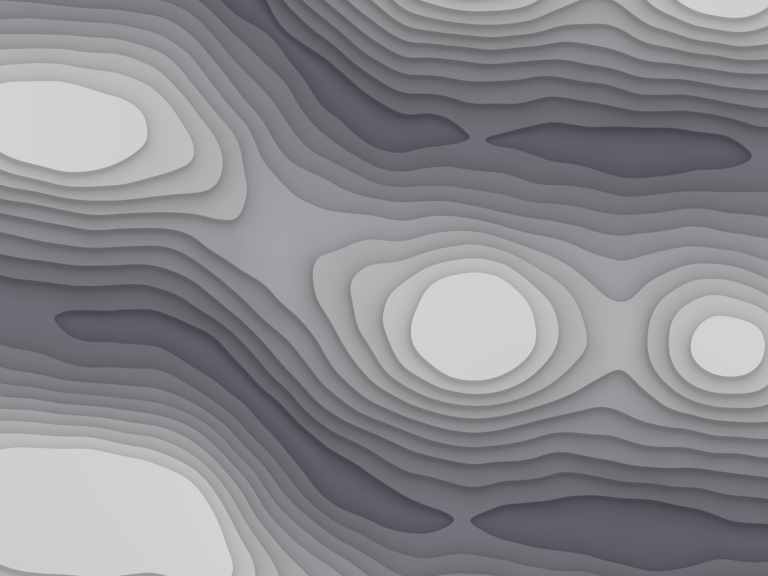
Reproduce this background procedurally as a Shadertoy shader.

```glsl
// Layered grey paper-cut relief: stepped contours with soft drop shadows.

const float TAU = 6.2831853;
const float LAYERS = 10.0;

vec2 hashGradient(vec2 cell) {
    float a = fract(sin(dot(cell, vec2(127.1, 311.7))) * 43758.5);
    return vec2(cos(TAU * a), sin(TAU * a));
}

float gradientNoise(vec2 p) {
    vec2 i = floor(p), f = fract(p);
    vec2 u = f * f * f * (f * (f * 6.0 - 15.0) + 10.0);
    vec2 e = vec2(0.0, 1.0);
    float bottom = mix(dot(hashGradient(i), f),
                       dot(hashGradient(i + e.yx), f - e.yx), u.x);
    float top = mix(dot(hashGradient(i + e), f - e),
                    dot(hashGradient(i + 1.0), f - 1.0), u.x);
    return mix(bottom, top, u.y);
}

// Terrain height, roughly 0 in the valleys to 1 on the summits
float terrain(vec2 p) {
    // Valleys descend to the right and repeat across the slope
    float valley = 0.46 - 0.08 * p.x - 0.3 * smoothstep(0.25, 0.72, p.x);
    float across = (p.y - valley) / 0.67;
    float ridge = 0.5 - 0.5 * cos(TAU * across);

    // Summits are spaced ever closer along each ridge
    float t = p.x - 0.15;
    float summit = 0.5 + 0.5 * cos(TAU * t * (1.056 + 0.652 * t));

    float h = 0.05 + 0.62 * (sqrt(ridge + 0.02) - 0.14);
    h += 0.42 * ridge * ridge * summit;
    h += 0.14 * ridge * smoothstep(0.45, 0.8, abs(across - 0.5));

    // Irregular outlines
    h += 0.15 * gradientNoise(p * 2.6 + 4.3);
    h += 0.075 * gradientNoise(p * 6.0 + 11.7);
    h += 0.022 * gradientNoise(p * 13.0 + 2.1);
    return h;
}

void mainImage(out vec4 fragColor, in vec2 fragCoord) {
    vec2 p = fragCoord / iResolution.y;
    vec2 e = vec2(0.003, 0.0);
    float h = terrain(p);
    float shadowHeight = terrain(p + vec2(0.002, 0.006));
    vec2 slope = vec2(terrain(p + e) - terrain(p - e),
                      terrain(p + e.yx) - terrain(p - e.yx)) / (2.0 * e.x);
    float steepness = max(length(slope), 0.35);
    float softness = max(0.0014, 0.7 / iResolution.y);

    // Stack the sheets from the lowest up, each shading the ones below
    vec3 color = vec3(0.375, 0.375, 0.415);
    for (float k = 1.0; k < LAYERS; k++) {
        float level = k / LAYERS;
        float edge = (h - level) / steepness;
        float shadowEdge = (shadowHeight - level) / steepness;
        float contact = exp(min(shadowEdge, 0.0) / 0.007);
        float spread = exp(min(shadowEdge, 0.0) / 0.028);
        color *= 1.0 - 0.13 * contact - 0.09 * spread;

        vec3 sheet = mix(vec3(0.39, 0.39, 0.425), vec3(0.815, 0.815, 0.815),
                         k / (LAYERS - 1.0));
        // Faint light across the sheet
        sheet += 0.03 * gradientNoise(p * 1.7 + k * 5.3);
        color = mix(color, sheet, smoothstep(-softness, softness, edge));
    }
    fragColor = vec4(color, 1.0);
}
```
